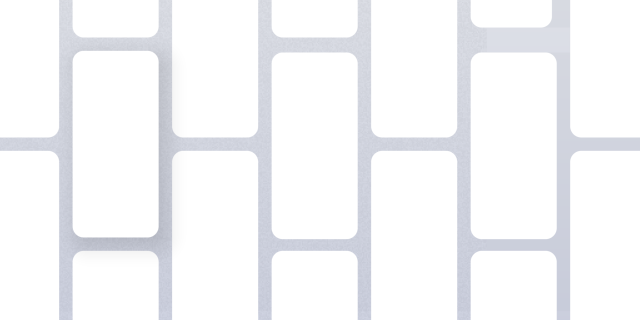
Give the GLSL for this pattern, as a Shadertoy shader.

```glsl
// Staggered columns of rounded white cards on a grainy blue-grey ground, one card casting a shadow.

// Lengths are in canvas heights.
const vec2  PITCH        = vec2(0.311, 0.625);
const vec2  FIRST_CENTER = vec2(0.0503, 0.5495);
const vec2  CARD_HALF    = vec2(0.1345, 0.2917);
const float CORNER       = 0.035;

const vec3  GROUND_TOP    = vec3(0.845, 0.855, 0.883);
const vec3  GROUND_BOTTOM = vec3(0.782, 0.797, 0.853);
const vec3  CARD_COLOR    = vec3(1.0);
const float GRAIN_SCALE   = 256.0;
const float GRAIN_AMOUNT  = 0.035;
const float SMOOTH_FROM   = 1.521;  // ground is free of grain right of here
const float PATCH_LIGHT   = 0.022;
const float BAND_LIGHT    = 0.012;

const vec2  SHADOW_CARD   = vec2(1.0, 0.0);  // column, row
const vec2  SHADOW_OFFSET = vec2(0.020, -0.024);
const float SHADOW_BLUR   = 0.078;
const float SHADOW_AMOUNT = 0.14;

float hash(vec2 p) {
    vec3 q = fract(p.xyx * 0.1031);
    q += dot(q, q.yzx + 33.33);
    return fract((q.x + q.y) * q.z);
}

float valueNoise(vec2 p) {
    vec2 i = floor(p), f = fract(p);
    f = f * f * (3.0 - 2.0 * f);
    vec2 e = vec2(0.0, 1.0);
    return mix(mix(hash(i), hash(i + e.yx), f.x),
               mix(hash(i + e.xy), hash(i + e.yy), f.x), f.y);
}

float roundedBox(vec2 p, vec2 halfSize, float radius) {
    vec2 q = abs(p) - halfSize + radius;
    return length(max(q, 0.0)) + min(max(q.x, q.y), 0.0) - radius;
}

// Even columns are raised by half a row.
float stagger(float column) {
    return 0.5 * (1.0 - mod(column, 2.0));
}

vec2 cardCenter(vec2 id) {
    return FIRST_CENTER + PITCH * vec2(id.x, id.y - stagger(id.x));
}

float cardDistance(vec2 p, vec2 id) {
    vec2 center = cardCenter(id);
    vec2 halfSize = CARD_HALF;
    // Middle cards of the later odd columns sit slightly low.
    if (id.x > 2.0 && id.y == 0.0 && stagger(id.x) == 0.0) center.y -= 0.0052;
    // One upper card is narrower and lifted.
    if (id == vec2(5.0, 1.0)) {
        center += vec2(-0.0075, 0.031);
        halfSize.x -= 0.0075;
    }
    return roundedBox(p - center, halfSize, CORNER);
}

vec3 groundColor(vec2 p, float aa) {
    vec3 color = mix(GROUND_BOTTOM, GROUND_TOP, clamp(p.y, 0.0, 1.0));
    float grainy = 1.0 - smoothstep(-aa, aa, p.x - SMOOTH_FROM);
    color += GRAIN_AMOUNT * grainy * (valueNoise(p * GRAIN_SCALE) - 0.5);
    // Pale patch under the lifted card and a faint band along the lower edge.
    float inPatch = roundedBox(p - vec2(1.651, 0.875), vec2(0.130, 0.039), 0.0);
    color += PATCH_LIGHT * (1.0 - smoothstep(-aa, aa, inPatch));
    color += BAND_LIGHT * (1.0 - smoothstep(-aa, aa, p.y - 0.028));
    return color;
}

void mainImage(out vec4 fragColor, in vec2 fragCoord) {
    vec2 p = fragCoord / iResolution.y;
    float aa = 0.7 / iResolution.y;

    // Nearest card
    vec2 grid = (p - FIRST_CENTER) / PITCH;
    float column = floor(grid.x + 0.5);
    vec2 id = vec2(column, floor(grid.y + stagger(column) + 0.5));
    float card = 1.0 - smoothstep(-aa, aa, cardDistance(p, id));
    vec3 color = mix(groundColor(p, aa), CARD_COLOR, card);

    // Soft shadow, falling on everything except its own card
    float spread = roundedBox(p - cardCenter(SHADOW_CARD) - SHADOW_OFFSET, CARD_HALF, CORNER);
    float shade = 1.0 - smoothstep(-SHADOW_BLUR, SHADOW_BLUR, spread);
    float outside = smoothstep(-aa, aa, cardDistance(p, SHADOW_CARD));
    color *= 1.0 - SHADOW_AMOUNT * shade * outside;

    fragColor = vec4(color, 1.0);
}
```
